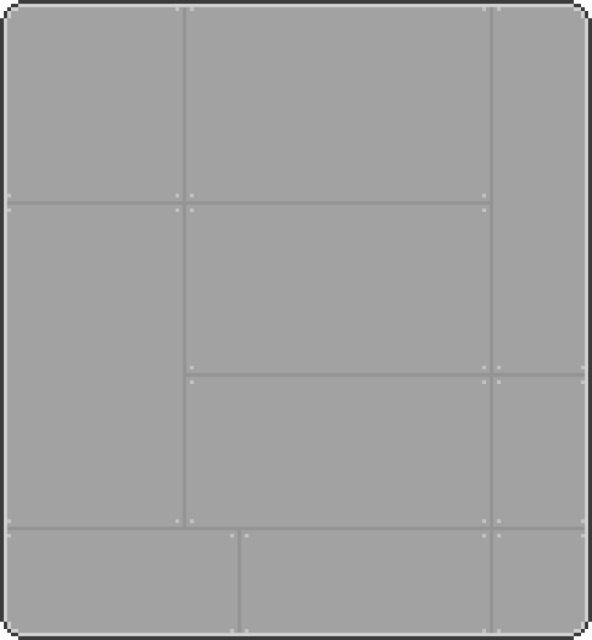
This texture is drawn by a Shadertoy shader. Its source:

```glsl
// A flat grey plate with a rounded dark rim, a light bevel, and riveted panels.
// Everything sits on a coarse 162 x 175 cell grid; seams and rivets come from
// panel rectangles, and a 4 x 4 box filter smooths the cell edges.

const vec2 GRID = vec2(162.0, 175.0);

// Panel bounds in cells from the top left: left, top, right, bottom.
const vec4 PANELS[10] = vec4[10](
    vec4(0, 0, 50, 55),      vec4(50, 0, 134, 55),
    vec4(134, 0, 161, 102),  vec4(0, 55, 50, 144),
    vec4(50, 55, 134, 102),  vec4(50, 102, 134, 144),
    vec4(134, 102, 161, 144), vec4(0, 144, 65, 174),
    vec4(65, 144, 134, 174), vec4(134, 144, 161, 174)
);

// Grey level of the panel surface, with its seams and corner rivets.
float panelShade(vec2 cell) {
    float shade = 0.635;
    for (int i = 0; i < 10; i++) {
        vec2 center = 0.5 * (PANELS[i].xy + PANELS[i].zw);
        vec2 halfSize = 0.5 * (PANELS[i].zw - PANELS[i].xy);
        vec2 inset = halfSize - abs(cell - center);
        float edge = min(inset.x, inset.y);
        if (abs(edge) < 0.25) shade = 0.58;
        if (all(lessThan(abs(inset - 2.0), vec2(0.25)))) shade = 0.76;
    }
    return shade;
}

float plateShade(vec2 uv) {
    vec2 cell = clamp(floor(vec2(uv.x, 1.0 - uv.y) * GRID), vec2(0.0), GRID - 1.0);

    // Distance from the rounded-corner centre, measured at cell centres.
    vec2 fromEdge = min(cell, GRID - 1.0 - cell) + 0.5;
    float radius = length(max(6.0 - fromEdge, 0.0));

    if (radius > 5.6) return 1.0;   // outside the corners
    if (radius > 4.6) return 0.23;  // dark rim
    if (radius > 3.7) return 0.81;  // light bevel
    return panelShade(cell);
}

void mainImage(out vec4 fragColor, in vec2 fragCoord) {
    float shade = 0.0;
    for (int y = 0; y < 4; y++) {
        for (int x = 0; x < 4; x++) {
            vec2 offset = (vec2(x, y) + 0.5) / 4.0 - 0.5;
            shade += plateShade((fragCoord + offset) / iResolution.xy);
        }
    }
    fragColor = vec4(vec3(shade / 16.0), 1.0);
}
```
